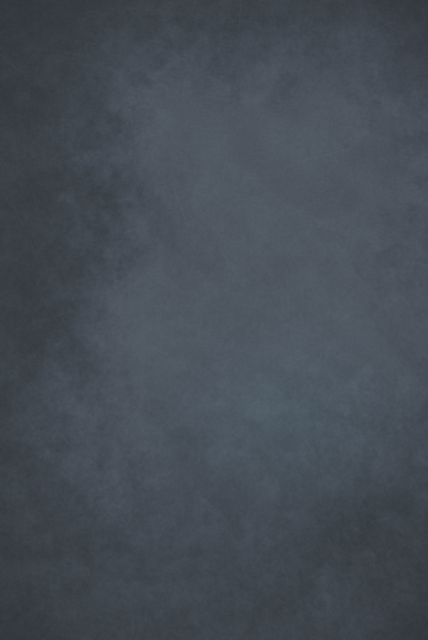
A Shadertoy shader for this texture:

```glsl
// Mottled slate-blue painted backdrop with a soft glow, dark worn edges and faint scratches.

const vec3 EDGE_SLATE = vec3(0.218, 0.244, 0.264);
const vec3 MID_SLATE = vec3(0.270, 0.294, 0.330);
const vec3 LIGHT_SLATE = vec3(0.322, 0.354, 0.393);
const vec3 TEAL_TINT = vec3(-0.008, 0.010, 0.010);

vec2 hash2(vec2 p) {
    vec2 q = vec2(dot(p, vec2(127.1, 311.7)), dot(p, vec2(269.5, 183.3)));
    return fract(sin(q) * 43758.5);
}

// Soft cellular noise: random cell values blended by distance, about -0.5 to 0.5
float cellNoise(vec2 p) {
    vec2 cell = floor(p);
    vec2 local = fract(p);
    float sum = 0.0;
    float total = 0.0;
    for (int y = -1; y <= 1; y++) {
        for (int x = -1; x <= 1; x++) {
            vec2 offset = vec2(x, y);
            vec2 d = offset + hash2(cell + offset) - local;
            float weight = exp(-7.0 * dot(d, d));
            sum += weight * (hash2(cell + offset + 57.0).x - 0.5);
            total += weight;
        }
    }
    return sum / total;
}

float layeredCells(vec2 p, int layers, float gain) {
    float sum = 0.0;
    float amp = 1.0;
    for (int i = 0; i < layers; i++) {
        sum += amp * cellNoise(p);
        p = mat2(1.6, 1.2, -1.2, 1.6) * p + 17.3;
        amp *= gain;
    }
    return sum;
}

float softBlob(vec2 p, vec2 center, vec2 radius) {
    vec2 d = (p - center) / radius;
    return exp(-dot(d, d));
}

// Thin line that fades towards both ends
float scratch(vec2 p, vec2 center, float angle, float halfLength, float width) {
    vec2 dir = vec2(cos(angle), sin(angle));
    vec2 d = p - center;
    float along = dot(d, dir) / halfLength;
    float across = dot(d, vec2(-dir.y, dir.x)) / width;
    return exp(-across * across) * (1.0 - smoothstep(0.3, 1.0, abs(along)));
}

float scratches(vec2 p, float aspect) {
    float sum = 0.0;
    for (int i = 0; i < 28; i++) {
        vec2 a = hash2(vec2(float(i), 3.0));
        vec2 b = hash2(vec2(float(i), 8.0));
        vec2 center = vec2(a.x * a.x * aspect, 0.3 + 0.7 * a.y);
        sum += scratch(p, center, 3.14 * b.x, mix(0.02, 0.06, b.y), 0.0010) * b.y;
    }
    return sum;
}

// Brightness of the glow: low on the worn borders, high in the lit centre
float glowTone(vec2 uv, float cloud) {
    float upper = smoothstep(0.35, 0.65, uv.y);
    float edge = mix(0.14, 0.25, upper);
    float spread = mix(0.28, 0.15, upper);
    float left = smoothstep(edge - spread, edge + spread, uv.x + 0.11 * cloud);
    float top = 1.0 - smoothstep(0.80, 1.04, uv.y + 0.06 * cloud);
    float bottom = smoothstep(-0.16, 0.52, uv.y + 0.05 * cloud);
    float right = 1.0 - 0.35 * smoothstep(0.76, 1.06, uv.x);
    return mix(0.08, 0.92, left * top * bottom * right);
}

vec3 slateRamp(float tone) {
    vec3 low = mix(EDGE_SLATE, MID_SLATE, clamp(tone * 2.0, -0.6, 1.0));
    return mix(low, LIGHT_SLATE, clamp(tone * 2.0 - 1.0, 0.0, 1.3));
}

void mainImage(out vec4 fragColor, in vec2 fragCoord) {
    vec2 uv = fragCoord / iResolution.xy;
    vec2 p = fragCoord / iResolution.y;
    float aspect = iResolution.x / iResolution.y;

    // Broad clouds, worn mottling and fine grain
    float cloud = layeredCells(p * 7.0 + 2.0, 6, 0.68);
    float mottle = layeredCells(p * 34.0 + 31.0, 4, 0.82);
    float grain = cellNoise(p * 300.0);

    // Mottling is strongest where glow and border meet
    float tone = glowTone(uv, cloud);
    float fringe = 4.0 * tone * (1.0 - tone);
    tone += 0.07 * cloud + (0.07 + 0.13 * fringe) * mottle;

    // Dark stain at the lower right, pale band above it
    tone -= 0.32 * softBlob(uv, vec2(0.86, 0.18), vec2(0.20, 0.09)) * (1.0 + cloud);
    float teal = softBlob(uv, vec2(0.68, 0.34), vec2(0.24, 0.12));
    tone += 0.14 * teal;

    // Sparse dark bruises
    float bruise = smoothstep(0.22, 0.42, cellNoise(p * 15.0 + 5.0) + 0.12 * mottle);
    tone -= 0.10 * bruise;

    vec3 color = slateRamp(tone) + TEAL_TINT * teal;
    color += 0.016 * grain + 0.018 * scratches(p, aspect);

    // Corner shading
    vec2 fromCenter = uv - 0.5;
    color *= 1.0 - 0.15 * smoothstep(0.27, 0.55, dot(fromCenter, fromCenter));
    fragColor = vec4(color, 1.0);
}
```
